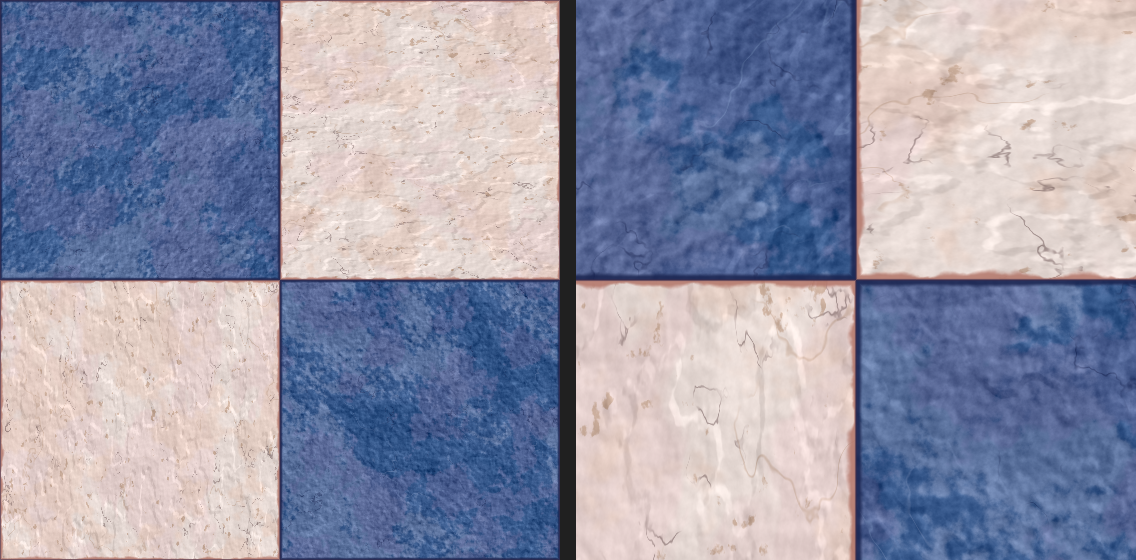
Left: the whole. Right: its middle third, enlarged.
This texture is drawn by a Shadertoy shader. Its source:

```glsl
// Two by two checker of weathered stone tiles: mottled blue and veined cream.
// Warped value noise makes the clouds, its contours make veins and flakes,
// its slope gives relief; each tile has its own seed and grain direction.

const vec3 BLUE_DEEP  = vec3(0.18, 0.32, 0.52);
const vec3 BLUE_MID   = vec3(0.23, 0.36, 0.56);
const vec3 BLUE_PALE  = vec3(0.36, 0.45, 0.62);
const vec3 VIOLET     = vec3(0.35, 0.39, 0.58);
const vec3 NAVY       = vec3(0.10, 0.14, 0.31);
const vec3 CREAM_PALE = vec3(0.90, 0.85, 0.83);
const vec3 CREAM_PINK = vec3(0.89, 0.81, 0.80);
const vec3 CREAM_WARM = vec3(0.89, 0.79, 0.74);
const vec3 OCHRE      = vec3(0.75, 0.63, 0.55);
const vec3 UMBER      = vec3(0.42, 0.33, 0.33);
const vec3 RUST       = vec3(0.70, 0.46, 0.41);
const vec3 SEAM       = vec3(0.22, 0.17, 0.30);
const vec2 LIGHT      = vec2(-0.3, 0.3);

float hash(vec2 p) {
    vec3 q = fract(vec3(p.xyx) * 0.1031);
    q += dot(q, q.yzx + 33.33);
    return fract((q.x + q.y) * q.z);
}

// Random corner values of a cell, mixed by the weights f
float lattice(vec2 i, vec2 f) {
    return mix(mix(hash(i), hash(i + vec2(1, 0)), f.x),
               mix(hash(i + vec2(0, 1)), hash(i + vec2(1, 1)), f.x), f.y);
}

float noise(vec2 p) {
    return lattice(floor(p), smoothstep(0.0, 1.0, fract(p)));
}

// Faint square dabs with softened borders
float dabs(vec2 p) {
    return lattice(floor(p), smoothstep(0.42, 0.58, fract(p))) - 0.5;
}

float fbm(vec2 p) {
    float sum = 0.0, amp = 0.5;
    for (int i = 0; i < 5; i++) {
        sum += amp * noise(p);
        p = mat2(1.6, 1.2, -1.2, 1.6) * p + 7.3;
        amp *= 0.5;
    }
    return sum / 0.97;
}

// Thin line along the middle contour of the noise, broken up by a mask
float vein(vec2 p, float width, float maskLevel) {
    float line = 1.0 - smoothstep(0.0, width, abs(fbm(p) - 0.5));
    return line * smoothstep(maskLevel, maskLevel + 0.16, fbm(p * 0.9 + 41.7));
}

// Slope of the noise, lit from the upper left
float relief(vec2 p) {
    return fbm(p) - fbm(p + LIGHT);
}

// Crisp lit and shaded borders of thin flakes
float flakes(vec2 p) {
    vec2 h = smoothstep(0.47, 0.53, vec2(fbm(p), fbm(p + 0.4 * LIGHT)));
    return h.x - h.y;
}

vec3 blueStone(vec2 p, vec2 seed) {
    // Diagonal frame: x runs along the grain
    vec2 g = vec2(p.x + p.y, p.y - p.x) * 0.707;
    vec2 q = g * vec2(3.2, 5.4) + seed;
    vec2 warp = vec2(fbm(q + 3.1), fbm(q + 17.9)) - 0.5;
    float cloud = fbm(q + 2.2 * warp);
    float fine = fbm(p * 60.0 + seed);
    vec3 col = mix(BLUE_DEEP, BLUE_MID, smoothstep(0.30, 0.46, cloud));
    col = mix(col, BLUE_PALE, smoothstep(0.49, 0.63, cloud + 0.35 * (fine - 0.5)));
    float violet = fbm(p * 8.0 + seed + 60.0) + 0.2 * (fine - 0.5);
    col = mix(col, VIOLET, 0.6 * smoothstep(0.50, 0.57, violet));
    col = mix(col, BLUE_PALE + 0.06, 0.5 * vein(q * 1.5 + warp, 0.010, 0.48));
    col = mix(col, NAVY, 0.40 * vein(p * 14.0 + seed, 0.018, 0.53));
    col += 0.20 * relief(p * 60.0 + seed) + 0.05 * flakes(g * vec2(14, 22) + seed);
    return col + 0.13 * (fine - 0.5) + 0.05 * dabs(p * 15.0 + seed);
}

vec3 creamStone(vec2 p, vec2 seed) {
    // Stretched along x so streaks and cracks follow the grain
    vec2 q = p * vec2(3.4, 7.0) + seed;
    vec2 warp = vec2(fbm(q + 5.7), fbm(q + 23.3)) - 0.5;
    float cloud = fbm(q + 1.6 * warp);
    vec3 col = mix(CREAM_PINK, CREAM_PALE, smoothstep(0.42, 0.54, cloud));
    col = mix(col, CREAM_WARM, 0.65 * smoothstep(0.48, 0.60, fbm(p * 9.0 + seed + 80.0)));
    // Ochre veins, dark hairline cracks and small pits
    col = mix(col, OCHRE, 0.45 * vein(q * 1.3 + warp, 0.014, 0.47));
    col = mix(col, UMBER, 0.50 * vein(q * 3.2 + warp + 9.0, 0.020, 0.55));
    float pit = smoothstep(0.72, 0.80, fbm(p * vec2(34.0, 55.0) + seed));
    col = mix(col, OCHRE, 0.8 * pit);
    col += 0.14 * relief(p * vec2(45, 65) + seed) + 0.07 * flakes(q * 3.0);
    return col + 0.05 * dabs(p * 15.0 + seed);
}

void mainImage(out vec4 fragColor, in vec2 fragCoord) {
    const float TILES = 2.0;
    vec2 uv = fragCoord / iResolution.xy * TILES;
    float pixel = TILES / min(iResolution.x, iResolution.y);
    vec2 cell = floor(uv), p = fract(uv);
    bool isBlue = mod(cell.x + cell.y, 2.0) > 0.5;
    vec2 seed = 31.0 * cell + 11.0;

    // Lower row is turned a quarter so its grain differs from the upper row
    vec2 grain = cell.y < 0.5 ? vec2(p.y, 1.0 - p.x) : p;
    vec3 col = isBlue ? blueStone(grain, seed) : creamStone(grain, seed);

    // Worn rim: thin navy on blue, chipped rust on cream
    vec2 toEdge = min(p, 1.0 - p);
    float edge = min(toEdge.x, toEdge.y);
    float wear = fbm(uv * 26.0 + 5.0);
    float rim = isBlue ? 0.006 + 0.004 * wear : max(0.002, 0.024 * wear - 0.004);
    float rimMask = 1.0 - smoothstep(rim * 0.4, rim + pixel, edge);
    col = mix(col, isBlue ? NAVY : RUST, 0.85 * rimMask);

    // Shared joint colour smooths the border between neighbours
    col = mix(col, SEAM, 0.75 * (1.0 - smoothstep(0.0, 0.001 + pixel, edge)));
    fragColor = vec4(clamp(col, 0.0, 1.0), 1.0);
}
```
